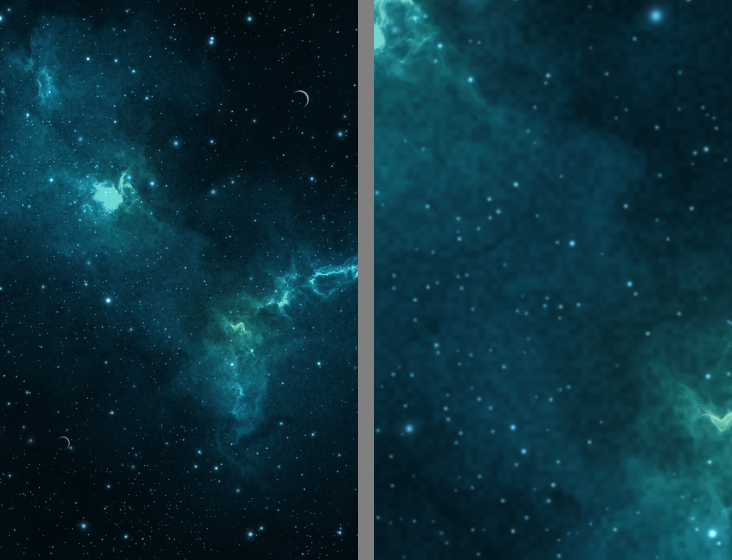
Left: the whole. Right: its middle third, enlarged.
Give the GLSL for this texture, as a Shadertoy shader.

```glsl
// Deep space: teal nebula clouds with bright filaments, scattered stars and two crescent moons.

// Colour ramp, from empty space to the brightest gas
const vec3 RAMP[7] = vec3[7](
    vec3(0.00, 0.02, 0.03), vec3(0.01, 0.07, 0.10), vec3(0.02, 0.15, 0.20),
    vec3(0.04, 0.24, 0.32), vec3(0.05, 0.36, 0.44), vec3(0.10, 0.53, 0.63),
    vec3(0.36, 0.84, 0.88));
const vec3 GREEN_TINT = vec3(1.5, 1.0, 0.82);
const vec3 STAR_BLUE  = vec3(0.30, 0.75, 0.95);
const vec3 STAR_WHITE = vec3(0.80, 0.92, 0.95);
const vec3 MOON_COLOR = vec3(0.55, 0.68, 0.68);

const float BASE_LEVEL = 0.45;      // ramp position of empty space
const float AMBIENT_HAZE = 0.55;
const float LEFT_HAZE = 2.55;
const float RIGHT_HAZE = 1.95;
const float LANE_BODY = 1.9;        // soft gas around the filaments
const float FILAMENT_GAIN = 6.5;
const float FILAMENT_WIDTH = 0.046;
const float GRAIN = 0.30;

// Bright gas lanes: position and strength
const vec3 RIGHT_LANE[7] = vec3[7](
    vec3(0.68, 0.50, 1.0), vec3(0.575, 0.515, 1.0), vec3(0.50, 0.475, 0.75),
    vec3(0.43, 0.415, 0.6), vec3(0.455, 0.34, 0.4), vec3(0.425, 0.29, 0.55),
    vec3(0.455, 0.20, 0.4));
const vec3 LEFT_LANE[4] = vec3[4](
    vec3(0.06, 0.90, 0.5), vec3(0.10, 0.91, 0.65),
    vec3(0.105, 0.86, 0.6), vec3(0.07, 0.79, 0.35));

float hash(vec2 p) {
    vec3 q = fract(p.xyx * 0.1031);
    q += dot(q, q.yzx + 33.33);
    return fract((q.x + q.y) * q.z);
}

float noise(vec2 p) {
    vec2 i = floor(p), f = fract(p);
    f = f * f * (3.0 - 2.0 * f);
    return mix(mix(hash(i), hash(i + vec2(1, 0)), f.x),
               mix(hash(i + vec2(0, 1)), hash(i + vec2(1, 1)), f.x), f.y);
}

// x: soft cloud noise, y: ridged filament noise
vec2 clouds(vec2 p) {
    vec2 sum = vec2(0.0);
    float amp = 0.5;
    for (int i = 0; i < 6; i++) {
        float n = noise(p);
        float ridge = 1.0 - abs(2.0 * n - 1.0);
        sum += amp * vec2(n, ridge * ridge);
        p = mat2(1.6, 1.2, -1.2, 1.6) * p + 17.3;
        amp *= 0.55;
    }
    return sum / 1.08;
}

float glow(vec2 p, vec2 center, vec2 radius) {
    vec2 q = (p - center) / radius;
    return exp(-dot(q, q));
}

// Soft falloff around the segment a-b, strength blended along it
float lane(vec2 p, vec3 a, vec3 b) {
    vec2 ab = b.xy - a.xy;
    float t = clamp(dot(p - a.xy, ab) / dot(ab, ab), 0.0, 1.0);
    float d = length(p - a.xy - ab * t) / FILAMENT_WIDTH;
    return mix(a.z, b.z, t) * exp(-d * d);
}

vec3 ramp(float level) {
    level = clamp(level, 0.0, 5.999);
    int i = int(level);
    return mix(RAMP[i], RAMP[i + 1], fract(level));
}

// One jittered star per cell; share is the fraction of cells that are lit
vec3 stars(vec2 p, float cells, float share, float radius, float halo) {
    vec2 id = floor(p * cells);
    vec2 jitter = vec2(hash(id + 11.7), hash(id + 47.1));
    float d = length(p - (id + 0.2 + 0.6 * jitter) / cells);
    float lit = step(hash(id + 83.3), share);
    float power = mix(0.3, 1.0, hash(id + 29.9));
    float size = radius * mix(0.75, 1.15, power);
    vec3 tint = mix(STAR_BLUE, STAR_WHITE, hash(id + 61.5));
    vec3 light = tint * exp(-d * d / (size * size));
    light += halo * STAR_BLUE * exp(-d * d / (size * size * 7.0));
    return lit * power * light;
}

// Thin crescent lit from the upper right
float crescent(vec2 p, vec2 center, float radius, float aa) {
    float disc = smoothstep(aa, -aa, length(p - center) - radius);
    vec2 shade = center - radius * vec2(0.17, 0.12);
    return disc * smoothstep(-aa, aa, length(p - shade) - radius);
}

void mainImage(out vec4 fragColor, in vec2 fragCoord) {
    vec2 p = fragCoord / iResolution.y;
    float aa = 0.8 / iResolution.y;

    // Haze and filaments, with turbulent edges
    vec2 warp = vec2(clouds(p * 9.0).x, clouds(p * 9.0 + 40.0).x) - 0.5;
    vec2 q = p + 0.09 * warp;
    vec2 gas = clouds(p * 8.0 + warp * 2.0 + 5.0);
    float haze = LEFT_HAZE * glow(q, vec2(0.12, 0.70), vec2(0.24, 0.28))
               + RIGHT_HAZE * glow(q, vec2(0.48, 0.40), vec2(0.22, 0.23))
               + AMBIENT_HAZE * glow(q, vec2(0.33, 0.62), vec2(0.36, 0.42));
    float lanes = 0.85 * glow(q, vec2(0.20, 0.645), vec2(0.05, 0.035))
                + 0.35 * glow(q, vec2(0.23, 0.68), vec2(0.07, 0.10));
    float band = 0.0, arc = 0.0;
    for (int i = 0; i < 6; i++) band = max(band, lane(q, RIGHT_LANE[i], RIGHT_LANE[i + 1]));
    for (int i = 0; i < 3; i++) arc = max(arc, lane(q, LEFT_LANE[i], LEFT_LANE[i + 1]));
    lanes += band + arc;
    float ridge = clouds(p * 20.0 + warp * 3.0 + 21.0).y;
    float level = BASE_LEVEL * (0.4 + 1.2 * gas.x) + haze * (0.35 + 1.3 * gas.x)
                + lanes * (LANE_BODY * gas.x + FILAMENT_GAIN * ridge * ridge);
    level += GRAIN * (noise(p * 260.0) - 0.5) * min(level, 2.0);

    // Greener gas near the middle
    vec3 color = ramp(level);
    float green = glow(p, vec2(0.42, 0.43), vec2(0.09)) + 0.6 * glow(p, vec2(0.25, 0.67), vec2(0.07, 0.12));
    color *= mix(vec3(1.0), GREEN_TINT, min(green, 1.0));

    // Stars, from clustered dust to a few glowing giants
    float cluster = smoothstep(0.5, 0.85, noise(p * 7.0 + 3.0))
                  + glow(p, vec2(0.31, 0.06), vec2(0.10, 0.07));
    color += 0.45 * stars(p, 150.0, 0.05 + 0.13 * cluster, 0.0011, 0.0);
    color += 0.75 * stars(p + 0.37, 62.0, 0.10, 0.0013, 0.05);
    color += stars(p + 0.71, 27.0, 0.12, 0.0020, 0.22);
    color += 1.2 * stars(p + 1.13, 13.0, 0.09, 0.0032, 0.28);

    // Moons
    float moons = crescent(p, vec2(0.536, 0.823), 0.0155, aa)
                + 0.8 * crescent(p, vec2(0.113, 0.209), 0.0115, aa);
    color = mix(color, MOON_COLOR, min(moons, 1.0));
    fragColor = vec4(color, 1.0);
}
```
